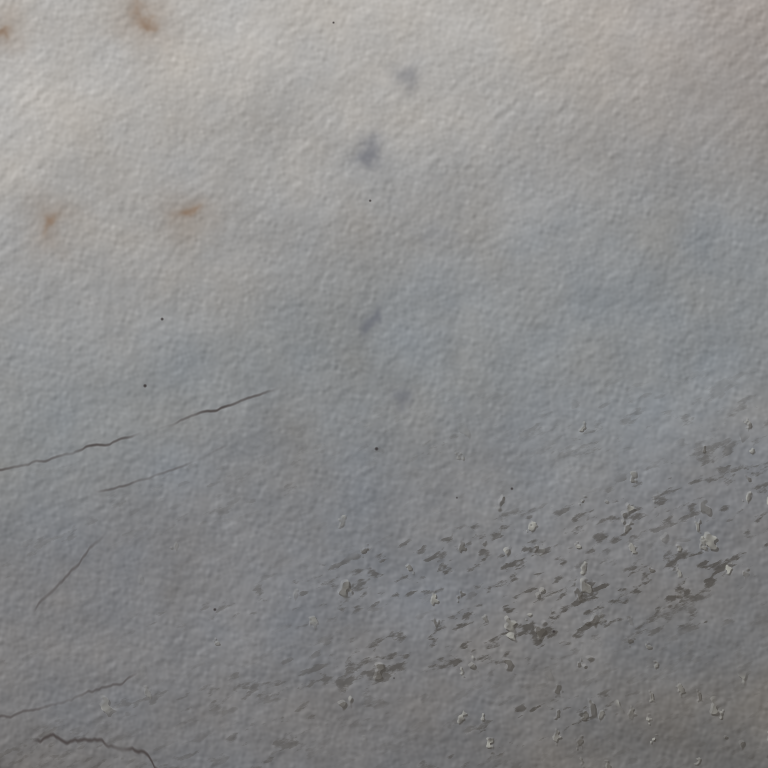
This texture is drawn by a three.js fragment shader. Its source:

```glsl
// Weathered painted plaster: a pale warm top fades to slate grey below.
// Layered noise gives grain and scrapes; distance fields over hashed cells
// add flaked chips, specks, rust stains, smudges and hairline cracks.
#define GRAIN_DEPTH 0.058
#define SCRAPE_DEPTH 0.055
#define MOTTLE 0.06
#define CLOUDING 0.05
#define CHIP_AMOUNT 0.46
#define SPECK_AMOUNT 0.07
#define RUST_STRENGTH 0.6
#define SMUDGE_STRENGTH 0.6
#define ABRASION 0.62
#define SOFT 0.0014

varying vec2 vUv;

float hash(vec2 p) {
  vec3 q = fract(vec3(p.xyx) * 0.1031);
  q += dot(q, q.yzx + 33.33);
  return fract((q.x + q.y) * q.z);
}

float noise(vec2 p) {
  vec2 i = floor(p), f = fract(p);
  f = f * f * (3.0 - 2.0 * f);
  return mix(mix(hash(i), hash(i + vec2(1, 0)), f.x),
             mix(hash(i + vec2(0, 1)), hash(i + vec2(1, 1)), f.x), f.y);
}

vec2 turn(vec2 p, float a) {
  return vec2(cos(a) * p.x + sin(a) * p.y, cos(a) * p.y - sin(a) * p.x);
}

float fbm(vec2 p) {
  float sum = 0.0, amp = 0.533;
  for (int i = 0; i < 4; i++) {
    sum += amp * noise(p);
    p = turn(p, 0.6) * 2.03 + 17.3;
    amp *= 0.5;
  }
  return sum;
}

vec2 warp(vec2 p) {
  return vec2(fbm(p), fbm(p + 50.0)) - 0.5;
}

// Relief of the paint skin: grain everywhere, diagonal scrapes where worn
float relief(vec2 p, float worn) {
  vec2 g = turn(p, 0.5);
  float grain = noise(g * 150.0) + 0.5 * noise(turn(p, 1.1) * 240.0) + 0.7 * noise(g * 68.0);
  return GRAIN_DEPTH * grain + SCRAPE_DEPTH * worn * noise(turn(p, 0.72) * vec2(18.0, 130.0));
}

// Wall tone from dark base to pale top
vec3 wallColor(vec2 p) {
  float s = p.y - 0.3 * (p.x - 0.4) * p.y + 0.2 * (fbm(turn(p, 0.5) * vec2(2.0, 4.5)) - 0.5);
  vec3 c = mix(vec3(0.446, 0.443, 0.446), vec3(0.485, 0.488, 0.498), smoothstep(-0.05, 0.25, s));
  c = mix(c, vec3(0.53, 0.541, 0.548), smoothstep(0.26, 0.52, s));
  c = mix(c, vec3(0.602, 0.598, 0.592), smoothstep(0.54, 0.76, s));
  c = mix(c, vec3(0.7, 0.688, 0.672), smoothstep(0.71, 0.95, s));
  float brown = smoothstep(0.45, 1.0, p.x) * smoothstep(0.4, 0.0, p.y);
  float pink = smoothstep(0.6, 1.05, p.x) * smoothstep(0.6, 1.0, p.y);
  return c * (1.0 - brown * vec3(0.04, 0.055, 0.085) - pink * vec3(0.04, 0.07, 0.085));
}

// Thin wavering line from a to b, sagging by bend
float crack(vec2 p, vec2 a, vec2 b, float bend, float rough, float width) {
  float t = (p.x - a.x) / (b.x - a.x);
  float y = mix(a.y, b.y, t) + bend * sin(3.1416 * t);
  y += rough * (fbm(vec2(p.x * 28.0, a.y * 90.0)) - 0.5);
  float d = abs(p.y - y) * abs(b.x - a.x) / length(b - a);
  float ends = smoothstep(0.0, 0.12, t) * smoothstep(1.0, 0.9, t);
  return ends * (1.0 - smoothstep(0.0, width + SOFT, d)) * smoothstep(0.1, 0.8, noise(p * 32.0));
}

float chipShape(vec2 f, float seed, float soft) {
  vec2 q = turn(f, 0.8 + 1.5 * seed) * vec2(1.0, 1.9);
  float d = length(q) + 0.32 * (noise(f * 9.0 + seed * 70.0) - 0.5) - 0.1 - 0.14 * fract(seed * 7.0);
  return 1.0 - smoothstep(-soft, soft, d);
}

// Raised flakes, pale or dull, with a shaded lower edge
vec3 addChips(vec3 c, vec2 p) {
  float zone = smoothstep(0.46, 0.24, p.y - 0.08 * p.x) * mix(0.2, 1.0, smoothstep(0.3, 0.85, p.x));
  zone *= smoothstep(0.3, 0.6, fbm(p * 6.0 + 4.0));
  for (int i = 0; i < 2; i++) {
    float cells = 19.0 + 13.0 * float(i);
    vec2 g = p * cells + 5.3 * float(i), id = floor(g);
    float seed = hash(id + 31.0), pale = hash(id + 57.0);
    vec2 f = fract(g) - 0.5 - 0.35 * (vec2(hash(id + 3.0), hash(id + 8.0)) - 0.5);
    float show = smoothstep(0.0, 0.12, CHIP_AMOUNT * zone - hash(id + 12.0));
    float soft = SOFT * cells * 1.8;
    float face = chipShape(f, seed, soft);
    float shade = chipShape(f + vec2(-0.05, 0.06), seed, soft);
    c = mix(c, vec3(0.27, 0.255, 0.235), shade * show * 0.6);
    c = mix(c, mix(c * 1.1, vec3(0.68, 0.68, 0.65), pale * noise(p * 130.0 + 5.0) * 1.5), face * show * 0.8);
  }
  return c;
}

void main() {
  vec2 p = vUv;
  vec3 c = wallColor(p);

  // Clouding, mottling, lit relief and faint colour drift
  c += CLOUDING * (fbm(p * 7.0 + 3.0) - 0.5) + MOTTLE * (fbm(p * 26.0) - 0.5);
  float worn = smoothstep(0.4, 0.8, p.y - 0.25 * p.x) * smoothstep(0.25, 0.6, fbm(p * 5.0));
  c += relief(p, worn) - relief(p + vec2(-0.0025, 0.003), worn);
  c += vec3(0.025, 0.004, -0.022) * (fbm(p * 13.0 + 40.0) - 0.5);

  // Rust stains in loose rows at upper left
  for (int i = 0; i < 4; i++) {
    float k = float(i), row = floor(k / 2.0), side = mod(k, 2.0);
    vec2 d = p - vec2(0.07 + 0.175 * side - 0.06 * row, 0.705 + 0.015 * side + 0.26 * row);
    d += 0.06 * warp(p * 24.0);
    float halo = exp(-dot(d, d) * 800.0), core = exp(-dot(d * d, vec2(5000.0, 18000.0)));
    c = mix(c, vec3(0.52, 0.42, 0.34), RUST_STRENGTH * (0.4 * halo + 0.8 * core));
  }

  // Blue-grey smudges up the middle
  for (int i = 0; i < 5; i++) {
    float k = float(i), sway = sin(2.4 * k);
    vec2 d = p - vec2(0.52 - 0.05 * sway, 0.48 + 0.105 * k) + 0.055 * warp(p * 25.0 + 9.0);
    c = mix(c, vec3(0.36, 0.37, 0.41), SMUDGE_STRENGTH * (0.6 + 0.4 * sway) * exp(-dot(d, d) * (8000.0 - 1300.0 * k)));
  }

  // Broken abrasions along rising bands, with scattered fine nicks
  vec2 q = turn(p, 0.25);
  float band = 0.2 + 0.8 * smoothstep(0.5, 0.66, fbm(q * vec2(3.0, 15.0) + 2.0));
  float nick = smoothstep(0.58, 0.76, fbm(turn(p, 0.4) * vec2(55.0, 125.0)));
  float low = smoothstep(0.5, 0.15, p.y - 0.1 * p.x) * mix(0.4, 1.0, smoothstep(0.2, 0.7, p.x));
  c = mix(c, vec3(0.26, 0.245, 0.225), ABRASION * band * nick * low);
  c = addChips(c, p);

  // Hairline cracks
  float line = crack(p, vec2(-0.06, 0.37), vec2(0.37, 0.5), -0.007, 0.014, 0.0016);
  line += 0.6 * crack(p, vec2(0.12, 0.36), vec2(0.3, 0.42), -0.006, 0.01, 0.0014);
  line += 0.55 * crack(p, vec2(0.04, 0.195), vec2(0.14, 0.31), 0.0, 0.025, 0.0016);
  line += crack(p, vec2(0.03, 0.045), vec2(0.24, 0.0), 0.0, 0.05, 0.003);
  line += 0.6 * crack(p, vec2(-0.05, 0.05), vec2(0.2, 0.125), 0.0, 0.03, 0.0018);
  c = mix(c, vec3(0.27, 0.245, 0.24), min(line, 1.0) * 0.8);

  // Tiny dark specks
  vec2 g = p * 13.0, id = floor(g);
  vec2 f = (fract(g) - 0.2 - 0.6 * vec2(hash(id + 61.0), hash(id + 83.0))) / 13.0;
  float radius = 0.0005 + 0.0015 * hash(id + 97.0);
  float speck = step(hash(id + 71.0), SPECK_AMOUNT) * (1.0 - smoothstep(radius - SOFT, radius + SOFT, length(f)));
  gl_FragColor = vec4(mix(c, vec3(0.2, 0.18, 0.18), speck * 0.8), 1.0);
}
```
